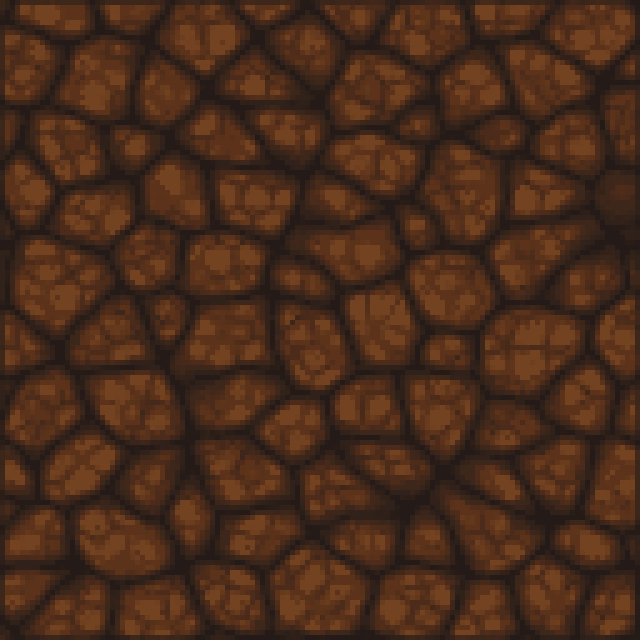
A WebGL 1 fragment shader for this texture:

```glsl
precision highp float;
// Rounded brown cobbles with dark, soft joints, drawn on a coarse texel grid.
// A size-weighted cell pattern shapes the stones, a finer one their facets;
// both add up to one tone level that is looked up in a six-step earth ramp.

uniform vec2 u_resolution;

const float TEXELS = 128.0;
const vec2 STONE_GRID = vec2(8.4, 9.6);
const vec2 FACET_GRID = vec2(21.0, 24.0);
const float ROUNDING = 13.0;

const vec3 JOINT = vec3(0.14, 0.10, 0.09);
const vec3 SOIL = vec3(0.19, 0.13, 0.10);
const vec3 RIM = vec3(0.24, 0.15, 0.10);
const vec3 SHADE = vec3(0.30, 0.17, 0.10);
const vec3 BODY = vec3(0.36, 0.20, 0.10);
const vec3 LIGHT = vec3(0.45, 0.26, 0.13);

float hash(vec2 p, float seed) {
  vec3 q = fract(vec3(p.xyx) * vec3(0.1031, 0.1030, 0.0973) + seed * 0.137);
  q += dot(q, q.yzx + 33.33);
  return fract((q.x + q.y) * q.z);
}

float noise(vec2 p, float seed) {
  vec2 cell = floor(p);
  vec2 f = fract(p);
  f = f * f * (3.0 - 2.0 * f);
  float low = mix(hash(cell, seed), hash(cell + vec2(1.0, 0.0), seed), f.x);
  float high = mix(hash(cell + vec2(0.0, 1.0), seed), hash(cell + 1.0, seed), f.x);
  return mix(low, high, f.y);
}

// x: rounded distance to the cell border, y: random value of the cell.
// Larger sizeSpread lets some cells grow at the cost of their neighbours.
vec2 cells(vec2 p, float jitter, float sizeSpread, float seed) {
  vec2 home = floor(p);
  float nearest = 9.0;
  float total = 0.0;
  float id = 0.0;
  for (int j = -2; j <= 2; j++) {
    for (int i = -2; i <= 2; i++) {
      vec2 cell = home + vec2(float(i), float(j));
      vec2 offset = vec2(hash(cell, seed), hash(cell, seed + 1.0)) - 0.5;
      offset = 0.5 + jitter * offset;
      offset.x += 0.5 * mod(cell.y, 2.0) - 0.25;
      float size = sizeSpread * sqrt(hash(cell, seed + 2.0));
      float d = length(cell + offset - p) - size;
      total += exp(-ROUNDING * d);
      if (d < nearest) {
        nearest = d;
        id = hash(cell, seed + 3.0);
      }
    }
  }
  float others = max(total - exp(-ROUNDING * nearest), 1e-12);
  return vec2(-log(others) / ROUNDING - nearest, id);
}

// Six tones with soft steps between them, for levels 0 to 5.
vec3 earthRamp(float level) {
  vec3 color = mix(JOINT, SOIL, smoothstep(0.15, 0.85, level));
  color = mix(color, RIM, smoothstep(0.15, 0.85, level - 1.0));
  color = mix(color, SHADE, smoothstep(0.15, 0.85, level - 2.0));
  color = mix(color, BODY, smoothstep(0.15, 0.85, level - 3.0));
  return mix(color, LIGHT, smoothstep(0.15, 0.85, level - 4.0));
}

// Change of level inside a stone: bright facet centres, broken dark cracks.
float facetRelief(vec2 uv) {
  vec2 facet = cells(uv * FACET_GRID, 0.85, 0.15, 21.0);
  float patchiness = noise(uv * 38.0, 31.0);
  float glow = 1.15 * smoothstep(0.05, 0.55, facet.x) - 0.1;
  float crack = 1.0 - smoothstep(0.0, 0.2, facet.x);
  crack *= smoothstep(0.25, 0.7, noise(uv * 17.0, 35.0));
  return glow + 0.6 * (facet.y - 0.5) + 0.8 * (patchiness - 0.5) - crack;
}

void main() {
  vec2 texel = floor(gl_FragCoord.xy / u_resolution * TEXELS);
  vec2 uv = (texel + 0.5) / TEXELS;

  // Stones, with slightly uneven outlines.
  vec2 wobble = vec2(noise(uv * 26.0, 41.0), noise(uv * 26.0, 43.0)) - 0.5;
  vec2 stone = cells((uv + 0.010 * wobble) * STONE_GRID, 0.8, 0.45, 5.0);
  float level = min(0.1 + 13.0 * stone.x, 4.0);

  // Facets and a small tone shift for each stone, fading out at the rim.
  float inside = smoothstep(0.08, 0.30, stone.x);
  level += inside * (facetRelief(uv) + 0.3 * (stone.y - 0.5));

  // Mottling, fine grain and sparse dark specks.
  float grain = hash(texel, 51.0);
  level += 0.6 * (noise(uv * 44.0, 53.0) - 0.5) + 0.4 * (grain - 0.5);
  level -= 0.8 * inside * step(0.97, hash(texel, 57.0));

  // Darker outermost texels.
  vec2 margin = min(uv, 1.0 - uv);
  level *= smoothstep(-0.004, 0.012, min(margin.x, margin.y));

  gl_FragColor = vec4(earthRamp(clamp(level, 0.0, 5.0)), 1.0);
}
```
